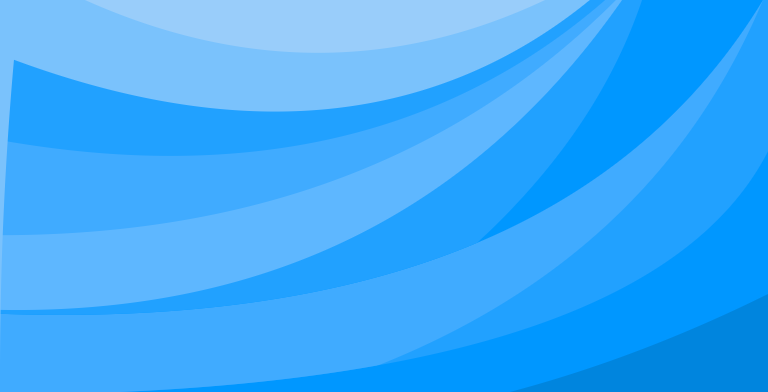
Write a Shadertoy shader that draws this background.

```glsl
// Flat blue ribbons sweeping from the left edge up to the top right corner.
// Each ribbon is the inside of a parabola, given by the three control points
// of a quadratic curve; the layers are painted from the bottom to the top.

const vec3 DEEP   = vec3(0.00, 0.52, 0.87);
const vec3 AZURE  = vec3(0.00, 0.592, 1.00);
const vec3 SKY    = vec3(0.13, 0.63, 1.00);
const vec3 SOFT   = vec3(0.25, 0.67, 1.00);
const vec3 LIGHT  = vec3(0.37, 0.718, 1.00);
const vec3 PALE   = vec3(0.48, 0.76, 0.99);
const vec3 PALEST = vec3(0.60, 0.805, 0.98);

// Smooth coverage of the region where f is positive
float cover(float f) {
    float slope = length(vec2(dFdx(f), dFdy(f)));
    return clamp(0.5 + f / max(slope, 1e-6), 0.0, 1.0);
}

// Inside of the parabola from start to end, pulled towards bend:
// in barycentric weights the curve is wBend^2 = 4 wStart wEnd
float bowl(vec2 p, vec2 start, vec2 bend, vec2 end) {
    vec2 w = inverse(mat2(start - bend, end - bend)) * (p - bend);
    float wBend = 1.0 - w.x - w.y;
    return cover(4.0 * w.x * w.y - wBend * wBend);
}

void mainImage(out vec4 fragColor, in vec2 fragCoord) {
    vec2 p = fragCoord / iResolution.xy;
    vec3 col = DEEP;

    // Lower right sweeps
    col = mix(col, AZURE, bowl(p, vec2(0.664, 0.0), vec2(0.833, 0.088), vec2(1.0, 0.25)));
    float lower = bowl(p, vec2(0.156, 0.0), vec2(0.855, 0.060), vec2(1.0, 0.614));
    col = mix(col, SKY, lower);
    float blade = bowl(p, vec2(0.495, 0.070), vec2(0.855, 0.352), vec2(0.9935, 1.0));
    col = mix(col, SOFT, lower * blade);

    // Bright gap and the wedge inside it
    float gap = bowl(p, vec2(0.0, 0.1995), vec2(0.7305, 0.149), vec2(0.9935, 1.0));
    col = mix(col, AZURE, gap);
    float wedge = bowl(p, vec2(0.573, 0.2985), vec2(0.7695, 0.614), vec2(0.836, 1.0));
    col = mix(col, SKY, gap * wedge);

    // Middle ribbons, meeting near the top
    col = mix(col, LIGHT, bowl(p, vec2(0.0, 0.2095), vec2(0.522, 0.192), vec2(0.81, 1.0)));
    col = mix(col, SOFT, bowl(p, vec2(0.0, 0.400), vec2(0.497, 0.400), vec2(0.802, 1.0)));
    col = mix(col, SKY, bowl(p, vec2(0.0104, 0.639), vec2(0.484, 0.4815), vec2(0.788, 1.0)));

    // Pale upper bowl and the thin sliver along the left edge
    col = mix(col, PALE, bowl(p, vec2(0.0182, 0.8475), vec2(0.468, 0.5215), vec2(0.768, 1.0)));
    float rise = max(p.y - 0.048, 0.0) / 0.8;
    col = mix(col, PALE, cover(0.0182 * rise * rise - p.x));
    col = mix(col, PALEST, bowl(p, vec2(0.1107, 1.0), vec2(0.418, 0.7306), vec2(0.7096, 1.0)));

    fragColor = vec4(col, 1.0);
}
```
